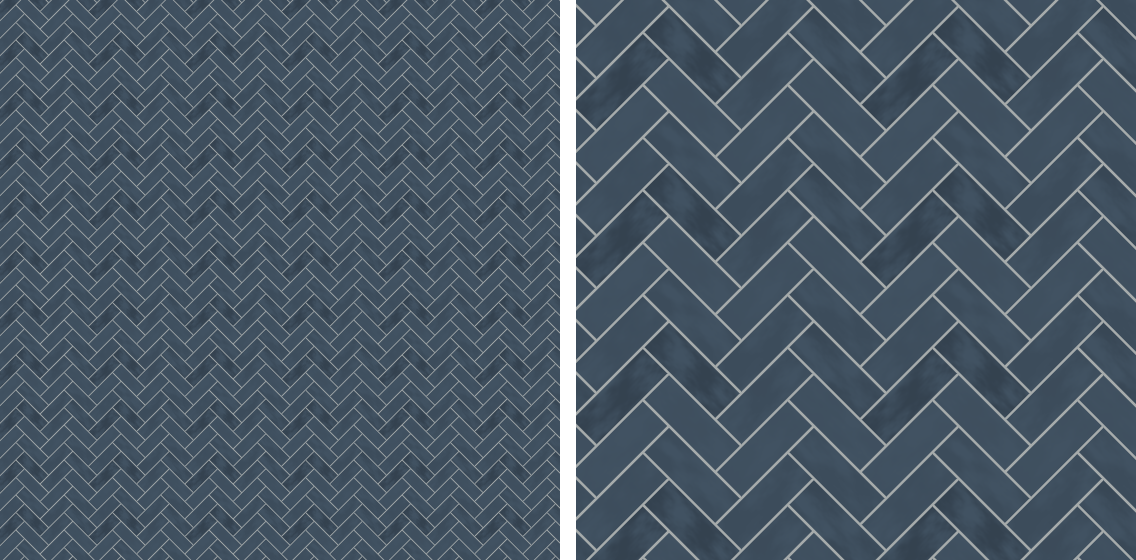
Left: the whole. Right: its middle third, enlarged.
Give the GLSL for this pattern, as a three.js fragment shader.

```glsl
// Slate blue herringbone tiles at 45 degrees with thin pale grout.
// Each point is reduced to its tile by a two-vector lattice; a block of
// 2 by 3 lattice cells repeats, with cloudy dark stains on some tiles.
#define COLUMNS 11.6
#define ROWS 32.0
#define ORIGIN vec2(0.087, 0.870)
#define BLOCK vec2(3.0, 2.0)
#define GROUT_WIDTH 0.0015
#define GROUT_COLOR vec3(0.65, 0.67, 0.67)
#define TILE_COLOR vec3(0.255, 0.322, 0.384)
#define STAIN_COLOR vec3(0.185, 0.235, 0.285)
#define STAIN_SCALE 75.0

varying vec2 vUv;

const float LENGTH = 0.70711 / COLUMNS;
const float WIDTH = 0.70711 / ROWS;

float hash(vec2 p) {
  return fract(sin(dot(p, vec2(127.1, 311.7))) * 43758.5453);
}

float noise(vec2 p) {
  vec2 i = floor(p);
  vec2 f = fract(p);
  f = f * f * (3.0 - 2.0 * f);
  float low = mix(hash(i), hash(i + vec2(1.0, 0.0)), f.x);
  float high = mix(hash(i + vec2(0.0, 1.0)), hash(i + 1.0), f.x);
  return mix(low, high, f.y);
}

float clouds(vec2 p) {
  float sum = 0.0;
  float gain = 0.5;
  for (int octave = 0; octave < 4; octave++) {
    sum += gain * noise(p);
    p = p * 2.03 + 17.3;
    gain *= 0.5;
  }
  return sum;
}

// Finds the tile under p: local position along and across it,
// its lattice cell (row, column) and its leaning side (0 right, 1 left).
void findTile(vec2 p, out vec2 local, out vec2 cell, out float side) {
  local = vec2(0.0);
  cell = vec2(0.0);
  side = 0.0;
  float firstColumn = floor((p.x - p.y) / (2.0 * LENGTH));
  for (int k = 0; k < 2; k++) {
    float column = firstColumn + float(k);
    vec2 r = p - column * vec2(LENGTH, -LENGTH);
    vec2 row = floor(r.yx / WIDTH);
    vec2 right = r - row.x * WIDTH;
    vec2 left = r.yx - vec2(row.y + 1.0, row.y) * WIDTH;
    if (right.x >= 0.0 && right.x < LENGTH) {
      local = right;
      cell = vec2(row.x, column);
      side = 0.0;
    }
    if (left.x >= 0.0 && left.x < LENGTH) {
      local = left;
      cell = vec2(row.y, column);
      side = 1.0;
    }
  }
}

void main() {
  // Axes along the two tile directions
  vec2 q = vUv - ORIGIN;
  vec2 p = vec2(q.x + q.y, q.y - q.x) * 0.70711;

  vec2 local;
  vec2 cell;
  float side;
  findTile(p, local, cell, side);

  // Shade and stain, repeating with the block
  vec2 id = floor(mod(cell + 0.5, BLOCK));
  vec2 seed = id * 3.7 + side * 11.3;
  float stainedRow = 1.0 - step(0.5, id.x);
  float stainedPeak = mod(id.y + side, 2.0);
  float strength = 0.1 + 0.2 * hash(seed) + stainedRow * mix(0.2, 0.6, stainedPeak);
  float cloud = clouds(local * STAIN_SCALE * vec2(0.8, 1.5) + seed * 5.0);
  float stain = strength * smoothstep(0.2, 0.65, cloud);
  vec3 color = mix(TILE_COLOR, STAIN_COLOR, stain);

  // Grout along the nearest tile edge
  vec2 inset = min(local, vec2(LENGTH, WIDTH) - local);
  float edge = min(inset.x, inset.y);
  float pixel = max(fwidth(vUv.x), 0.00001);
  float grout = clamp((0.5 * GROUT_WIDTH - edge) / pixel + 0.5, 0.0, 1.0);

  gl_FragColor = vec4(mix(color, GROUT_COLOR, grout), 1.0);
}
```
